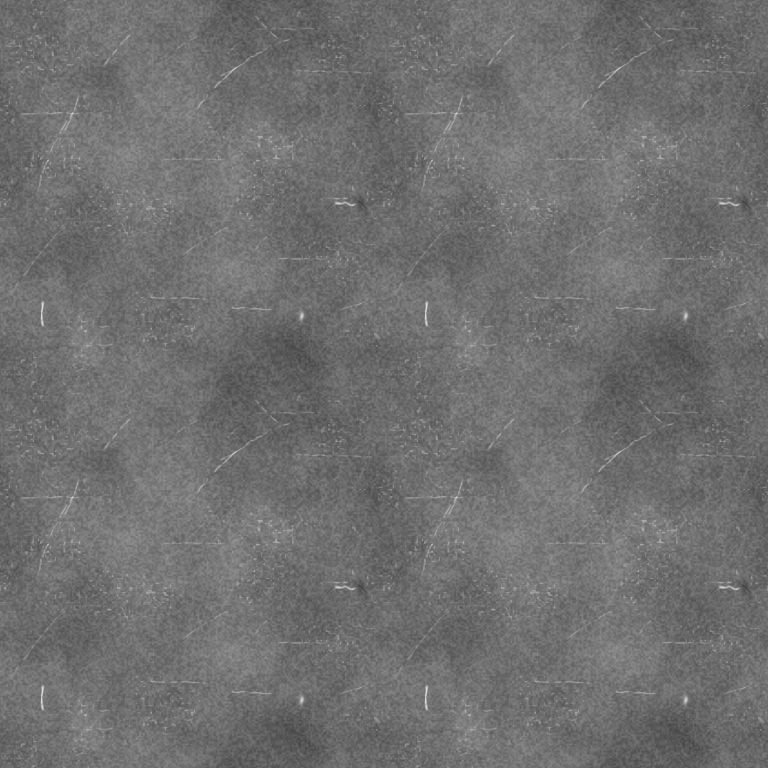
A WebGL 1 fragment shader for this texture:

```glsl
precision highp float;
// Worn grey slab: a scratched, mottled square repeated two by two.
// Wrapping noise gives clouds, grain and dust; bent strokes give the
// scratches, and soft blots give the stains. Every part wraps in its tile.

uniform vec2 u_resolution;

const float REPEATS = 2.0;
const int SCRATCHES = 56;
const float BASE_GREY = 0.435;
const vec3 TINT = vec3(1.0, 1.0, 1.002);

float hash(vec2 c) {
  vec3 h = fract(c.xyx * 0.1031);
  h += dot(h, h.yzx + 33.33);
  return fract((h.x + h.y) * h.z);
}

// Value noise that repeats after "period" cells per tile.
float noise(vec2 p, float period, float seed) {
  vec2 g = p * period;
  vec2 cell = floor(g);
  vec2 f = g - cell;
  f = f * f * (3.0 - 2.0 * f);
  vec2 lo = mod(cell, period) + seed;
  vec2 hi = mod(cell + 1.0, period) + seed;
  return mix(mix(hash(lo), hash(vec2(hi.x, lo.y)), f.x),
             mix(hash(vec2(lo.x, hi.y)), hash(hi), f.x), f.y);
}

float fbm(vec2 p, float period, float seed) {
  float sum = 0.0, total = 0.0, weight = 1.0;
  for (int i = 0; i < 5; i++) {
    sum += weight * noise(p, period, seed);
    total += weight;
    weight *= 0.62;
    period *= 2.0;
    seed += 17.0;
  }
  return sum / total;
}

// Shortest offset from a centre, across the tile edges.
vec2 wrapOffset(vec2 p, vec2 centre) {
  return fract(p - centre + 0.5) - 0.5;
}

float blot(vec2 p, vec2 centre, vec2 radius) {
  vec2 q = wrapOffset(p, centre) / radius;
  return exp(-dot(q, q));
}

// Tapered stroke about the middle of its chord; bend bows it sideways.
float stroke(vec2 p, vec2 centre, float angle, float halfLen, float bend, float width) {
  vec2 q = wrapOffset(p, centre);
  float c = cos(angle), s = sin(angle);
  q = vec2(c * q.x + s * q.y, c * q.y - s * q.x);
  q.y -= bend * (halfLen * halfLen - q.x * q.x);
  float ends = 1.0 - smoothstep(0.7 * halfLen, halfLen, abs(q.x));
  return ends * (1.0 - smoothstep(0.0, width, abs(q.y)));
}

// Scattered scratches, half of them level and half rising to the right.
float scatteredScratches(vec2 p, float width) {
  float sum = 0.0;
  for (int i = 0; i < SCRATCHES; i++) {
    float id = float(i);
    vec2 centre = vec2(hash(vec2(id, 3.0)), hash(vec2(id, 11.0)));
    float turn = hash(vec2(id, 23.0)) - 0.5;
    float size = hash(vec2(id, 37.0));
    float isLevel = mod(id, 2.0);
    float angle = mix(0.85 + 1.1 * turn, 0.1 * turn, isLevel);
    float bend = mix(2.5 * (hash(vec2(id, 41.0)) - 0.5), 0.0, isLevel);
    float strength = mix(-0.07, 0.2, hash(vec2(id, 53.0)));
    sum += strength * stroke(p, centre, angle, 0.015 + 0.09 * size * size, bend, width);
  }
  return sum;
}

// The longest scratches, which cross the tile in sweeping lines.
float longScratches(vec2 p, float width) {
  float sum = 0.20 * stroke(p, vec2(0.645, 0.80), 0.633, 0.19, 1.0, width);
  sum += 0.17 * stroke(p, vec2(0.15, 0.61), 1.14, 0.13, 0.8, width);
  sum += 0.12 * stroke(p, vec2(0.11, 0.34), 0.90, 0.14, 0.2, width);
  sum += 0.20 * stroke(p, vec2(0.305, 0.87), 0.85, 0.06, 0.4, width);
  sum += 0.18 * stroke(p, vec2(0.70, 0.92), -0.8, 0.06, 0.3, width);
  sum += 0.15 * stroke(p, vec2(0.13, 0.705), 0.0, 0.09, 0.0, width);
  sum += 0.15 * stroke(p, vec2(0.87, 0.813), -0.03, 0.11, 0.0, width);
  return sum + 0.16 * stroke(p, vec2(0.47, 0.223), -0.02, 0.11, 0.0, width);
}

// Bright chips with ragged edges.
float chips(vec2 p, float width) {
  float sum = 0.38 * blot(p, vec2(0.785, 0.177), vec2(0.008));
  sum += 0.40 * stroke(p, vec2(0.113, 0.18), 1.62, 0.036, 3.0, width * 1.3);
  return sum + 0.36 * stroke(p, vec2(0.90, 0.47), -0.06, 0.03, 0.0, width * 1.3);
}

float stains(vec2 p) {
  float light = blot(p, vec2(0.49, 0.80), vec2(0.035, 0.05))
              + blot(p, vec2(0.26, 0.08), vec2(0.07)) + blot(p, vec2(0.16, 0.50), vec2(0.06));
  float dark = blot(p, vec2(0.28, 0.78), vec2(0.06, 0.07))
             + blot(p, vec2(0.10, 0.57), vec2(0.05)) + blot(p, vec2(0.76, 0.09), vec2(0.09, 0.05));
  return 0.04 * light - 0.05 * dark - 0.10 * blot(p, vec2(0.925, 0.455), vec2(0.014, 0.024));
}

void main() {
  vec2 p = fract(gl_FragCoord.xy / u_resolution * REPEATS);
  float pixel = REPEATS / min(u_resolution.x, u_resolution.y);
  float width = 0.0011 + pixel;

  // Clouds and stains share one warped position.
  vec2 warp = vec2(noise(p, 9.0, 5.0), noise(p, 9.0, 71.0)) - 0.5;
  vec2 ragged = p + 0.05 * warp;
  float cloud = fbm(ragged, 5.0, 9.0);
  float grey = BASE_GREY + 0.23 * (cloud - 0.5) + stains(ragged);

  // Fine grain, with pale dust gathered in patches.
  grey += 0.11 * (noise(p, 211.0, 31.0) - 0.5) + 0.05 * (noise(p, 107.0, 47.0) - 0.5);
  float patches = smoothstep(0.45, 0.75, fbm(p, 7.0, 83.0));
  grey += 0.16 * patches * smoothstep(0.72, 0.95, noise(p, 160.0, 61.0));

  // Scratches break up into dashes along their length.
  float broken = smoothstep(0.2, 0.6, noise(p, 90.0, 19.0));
  vec2 jitter = 0.004 * (vec2(noise(p, 60.0, 13.0), noise(p, 60.0, 29.0)) - 0.5);
  grey += broken * (scatteredScratches(p + jitter, width) + longScratches(p + jitter, width));
  grey += chips(p + 2.0 * jitter, width) * (0.5 + 0.5 * broken);

  gl_FragColor = vec4(clamp(grey * TINT, 0.0, 1.0), 1.0);
}
```
